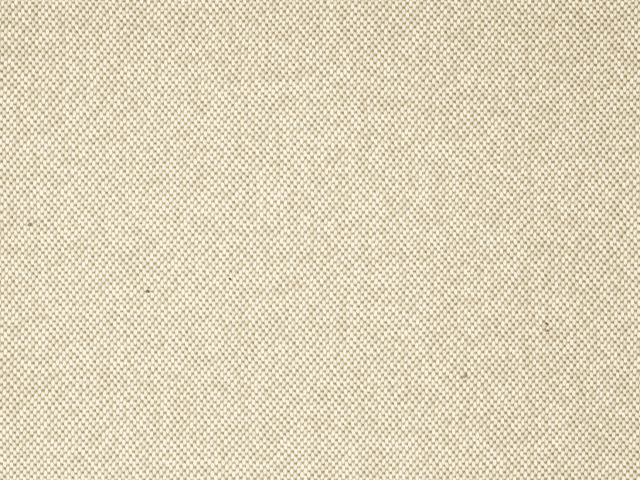
Reproduce this texture procedurally as a Shadertoy shader.

```glsl
vec2 hash2(vec2 p) {
    vec3 q = fract(vec3(p.xyx) * vec3(0.1031, 0.1030, 0.0973));
    q += dot(q, q.yzx + 33.33);
    return fract((q.xx + q.yz) * q.zy);
}

// Distance to the nearest scattered point
float cellular(vec2 p) {
    vec2 cell = floor(p);
    float nearest = 2.0;
    for (int y = -1; y <= 1; y++)
        for (int x = -1; x <= 1; x++) {
            vec2 neighbour = cell + vec2(x, y);
            nearest = min(nearest, length(neighbour + hash2(neighbour + 50.0) - p));
        }
    return nearest;
}

// Brightness of the plain weave: staggered warp ovals with pockets between them
float weave(vec2 uv) {
    vec2 p = uv * vec2(141.0, 118.0);
    p.x += 0.30 * sin(uv.y * 11.0 + 2.0 * sin(uv.x * 7.0)) + 0.12 * sin(uv.y * 83.0 + uv.x * 31.0);
    p.y += 0.35 * sin(uv.x * 9.0 + 2.0 * sin(uv.y * 5.0)) + 0.15 * sin(uv.x * 97.0 - uv.y * 23.0);

    float column = floor(p.x);
    float along = 0.5 * (p.y + mod(column, 2.0));
    vec2 id = vec2(column, floor(along));
    vec2 vary = hash2(id + 11.0) - 0.5;
    vec2 local = vec2(fract(p.x) - 0.5, 2.0 * fract(along) - 1.0);

    vec2 radius = vec2(0.70, 0.92) * (1.0 + 0.18 * vary.yx);
    vec2 offset = local - vec2(0.14, 0.2) * vary;
    offset.x += 0.25 * vary.y * offset.y;
    float warp = 1.0 - smoothstep(0.4, 1.14, length(offset / radius));

    // Dark pocket beside each weft crossing
    vec2 pocketAt = vec2(local.x - 0.12, abs(local.y) - 1.0);
    float pocket = 1.0 - smoothstep(0.3, 1.1, length(pocketAt / vec2(0.48, 0.5)));

    // Twisted fibres and uneven yarn
    float fibre = sin(local.x * 9.0 + local.y * 6.0 + vary.x * 12.0);
    float yarn = hash2(vec2(column, 3.0)).x + hash2(vec2(floor(p.y), 9.0)).y - 1.0;
    return 0.40 + (0.55 + 0.18 * vary.x) * warp - (0.22 + 0.2 * vary.y) * pocket
        + 0.06 * fibre + 0.03 * yarn;
}

vec3 cloth(vec2 uv) {
    // Broad light from the left, dimmer at the right and top
    float light = 0.04 - 0.09 * smoothstep(0.5, 1.4, uv.x)
        - 0.06 * smoothstep(0.6, 1.05, uv.y) - 0.03 * smoothstep(0.12, 0.0, uv.x);
    float mottle = 0.10 * (0.45 - cellular(uv * vec2(170.0, 150.0)));
    float tone = clamp(weave(uv) + light + mottle, 0.0, 1.0);

    vec3 shadow = vec3(0.56, 0.475, 0.335);
    vec3 linen = vec3(0.835, 0.78, 0.655);
    vec3 highlight = vec3(0.985, 0.965, 0.90);
    vec3 color = mix(shadow, linen, min(tone * 2.0, 1.0));
    color = mix(color, highlight, max(tone * 2.0 - 1.0, 0.0));

    // Sparse seed flecks caught in the yarn
    for (int i = 0; i < 6; i++) {
        vec2 seed = hash2(vec2(i, 71.0));
        vec2 offset = uv - hash2(vec2(i, 29.0)) * vec2(1.33, 1.0);
        offset.y += (seed.x - 0.5) * offset.x;
        float size = mix(0.003, 0.006, seed.y);
        float fleck = 1.0 - smoothstep(0.4, 1.0, length(offset * vec2(0.8, 1.1)) / size);
        color = mix(color, vec3(0.40, 0.28, 0.16), fleck * mix(0.4, 0.9, seed.x));
    }
    return color;
}

void mainImage(out vec4 fragColor, in vec2 fragCoord) {
    // Average a 3 by 3 grid of samples to smooth the fine threads
    vec3 sum = vec3(0.0);
    for (int y = -1; y <= 1; y++)
        for (int x = -1; x <= 1; x++)
            sum += cloth((fragCoord + vec2(x, y) * 0.28) / iResolution.y);
    fragColor = vec4(sum / 9.0, 1.0);
}
```
